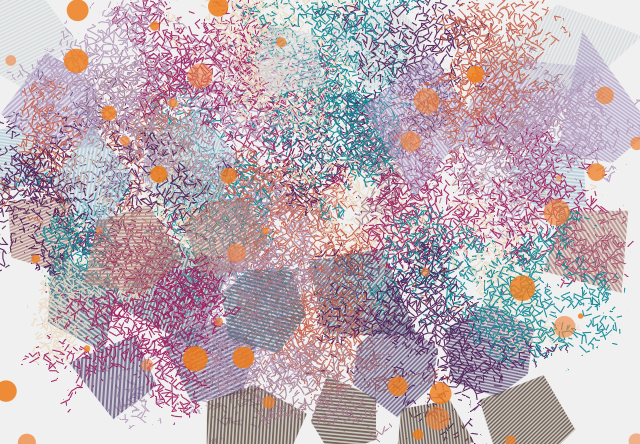
A Shadertoy shader for this background:

```glsl
// Layered abstract collage: thin tangled random-walk scribbles in clustered colours,
// interleaved with translucent hatched polygons and topped with orange discs.
// Walks are links between jittered grid points, thinned by a fractal density.

const int WALKS = 42;
const int DISCS = 42;
const float STEP = 0.0098;         // length of one walk step
const float WALK_HALF = 0.00125;   // half width of a walk line
const float WALK_ALPHA = 0.9;
const float HATCH_ALPHA = 0.78;
const float FILL_ALPHA = 0.22;
const vec2 SWARM_CENTRE = vec2(0.46, 0.57);  // fraction of the canvas
const vec2 SWARM_SIZE = vec2(0.47, 0.43);
const vec3 PAPER = vec3(0.94);
const vec3 ORANGE = vec3(0.93, 0.49, 0.11);
const vec3 APRICOT = vec3(0.94, 0.53, 0.30);
const float TAU = 6.2831853;

const vec3 WALK_COLOURS[7] = vec3[7](
    vec3(0.65, 0.49, 0.56), vec3(0.78, 0.36, 0.27), vec3(0.30, 0.09, 0.32),
    vec3(0.02, 0.52, 0.57), vec3(0.92, 0.85, 0.75), vec3(0.62, 0.10, 0.36),
    vec3(0.71, 0.60, 0.73));
const vec3 HATCH_COLOURS[7] = vec3[7](
    vec3(0.32, 0.24, 0.18), vec3(0.68, 0.79, 0.84), vec3(0.36, 0.30, 0.47),
    vec3(0.69, 0.63, 0.78), vec3(0.34, 0.43, 0.50), vec3(0.83, 0.85, 0.86),
    vec3(0.68, 0.50, 0.47));

float hash(vec2 p) {
    vec3 q = fract(p.xyx * 0.1031);
    q += dot(q, q.yzx + 33.33);
    return fract((q.x + q.y) * q.z);
}

vec2 hash2(vec2 p) { return vec2(hash(p), hash(p + 57.3)); }

vec2 direction(float angle) { return vec2(cos(angle), sin(angle)); }

float noise(vec2 p) {
    vec2 c = floor(p), f = p - c;
    f *= f * (3.0 - 2.0 * f);
    return mix(mix(hash(c), hash(c + vec2(1, 0)), f.x),
               mix(hash(c + vec2(0, 1)), hash(c + 1.0), f.x), f.y);
}

float fractal(vec2 p) {
    float sum = 0.0, total = 0.0, gain = 1.0;
    for (int i = 0; i < 4; i++) {
        sum += gain * noise(p);
        total += gain;
        gain *= 0.65;
        p = p * 2.1 + 13.7;
    }
    return sum / total;
}

float segment(vec2 p, vec2 a, vec2 b) {
    vec2 ab = b - a;
    return length(p - a - ab * clamp(dot(p - a, ab) / dot(ab, ab), 0.0, 1.0));
}

// Distance to a tangle of links; higher density keeps more of them.
float walkDistance(vec2 p, float seed, float density) {
    vec2 g = p / STEP + 40.0 + seed * vec2(17.0, 29.0);
    vec2 home = floor(g);
    float d = 9.0;
    for (int n = 0; n < 9; n++) {
        vec2 cell = home + vec2(n % 3 - 1, n / 3 - 1);
        vec2 a = cell + hash2(cell);
        for (int k = 0; k < 2; k++) {
            vec2 key = cell + float(k) * 91.7 + 11.3;
            if (hash(key + 5.1) > density) continue;
            vec2 next = cell + round(1.2 * direction(floor(hash(key) * 8.0) * TAU / 8.0));
            d = min(d, segment(g, a, next + hash2(next)));
        }
    }
    return d * STEP;
}

// Convex polygon cut from half planes with uneven angles.
float polygonDistance(vec2 q, float seed, float radius) {
    int sides = 4 + int(hash(vec2(seed, 3.7)) * 2.6);
    float turn = hash(vec2(seed, 8.1)) * TAU, d = -1.0;
    for (int k = 0; k < sides; k++) {
        float wobble = 0.5 * (hash(vec2(seed, float(k) + 20.3)) - 0.5);
        float angle = turn + (float(k) + wobble) * TAU / float(sides);
        d = max(d, dot(q, direction(angle)) - radius);
    }
    return d;
}

float coverage(float d, float pixel) { return clamp(0.5 - d / pixel, 0.0, 1.0); }

void mainImage(out vec4 fragColor, in vec2 fragCoord) {
    float pixel = 1.0 / iResolution.y;
    vec2 p = fragCoord * pixel;
    vec2 canvas = vec2(iResolution.x * pixel, 1.0);
    vec3 colour = PAPER;

    for (int i = 0; i < WALKS; i++) {
        float id = float(i) + 1.0;

        // Scribble cluster on a sunflower spiral
        float spread = sqrt((id - 0.5) / float(WALKS));
        vec2 centre = canvas * (SWARM_CENTRE + SWARM_SIZE * spread * direction(id * 2.39996));
        float reach = mix(0.11, 0.2, hash(vec2(id, 61.2)));
        float away = length(p - centre) / reach;
        if (away < 1.6) {
            float density = 1.0 - away + 2.8 * (fractal(p * 9.0 + id * 7.3) - 0.5);
            if (density > 0.0) {
                float d = walkDistance(p, id, min(density, 0.95)) - WALK_HALF;
                colour = mix(colour, WALK_COLOURS[i % 7], WALK_ALPHA * coverage(d, pixel));
            }
        }

        // Hatched polygon on an even quasi-random scatter
        if (i % 3 == 0) continue;
        vec2 q = p - canvas * fract(0.5 + id * vec2(0.75488, 0.56984));
        float inside = coverage(polygonDistance(q, id, mix(0.068, 0.1, hash(vec2(id, 44.6)))), pixel);
        if (inside > 0.0) {
            float pitch = mix(0.0065, 0.009, hash(vec2(id, 15.9)));
            float across = dot(q, direction(hash(vec2(id, 72.4)) * TAU));
            float stripe = abs(fract(across / pitch) - 0.5) * pitch - 0.26 * pitch;
            float alpha = mix(FILL_ALPHA, HATCH_ALPHA, coverage(stripe, pixel));
            colour = mix(colour, HATCH_COLOURS[i % 7], alpha * inside);
        }
    }

    // Orange discs
    for (int i = 0; i < DISCS; i++) {
        vec2 key = vec2(float(i) + 0.5, 131.8);
        float radius = mix(0.006, 0.031, hash(key + 9.4));
        float d = length(p - canvas * hash2(key)) - radius;
        float tone = hash(key + 23.6);
        colour = mix(colour, mix(ORANGE, APRICOT, tone * tone), mix(0.88, 0.6, tone) * coverage(d, pixel));
    }
    fragColor = vec4(colour, 1.0);
}
```
